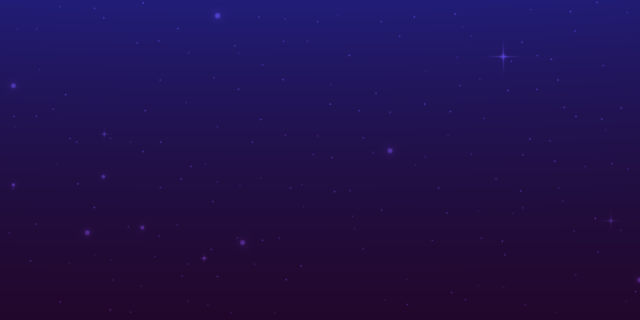
This background is drawn by a Shadertoy shader. Its source:

```glsl
#define SKY_LOW    vec3(0.132, 0.028, 0.172)
#define SKY_MID    vec3(0.130, 0.056, 0.246)
#define SKY_HIGH   vec3(0.130, 0.114, 0.470)
#define LIGHT_LOW  vec3(0.36, 0.14, 0.52)
#define LIGHT_HIGH vec3(0.33, 0.27, 0.86)
#define CELL_SIZE  0.077
#define STAR_SHARE 0.55
#define STAR_SIZE  0.0027
#define ORB_POWER  0.85
#define RAY_WIDTH  0.0026

// x, y, radius in units of canvas height
const vec3 ORBS[9] = vec3[9](
    vec3(0.680, 0.951, 0.0105), vec3(0.042, 0.732, 0.0090),
    vec3(1.219, 0.529, 0.0095), vec3(0.042, 0.422, 0.0065),
    vec3(0.323, 0.448, 0.0065), vec3(0.273, 0.273, 0.0095),
    vec3(0.445, 0.289, 0.0075), vec3(0.758, 0.242, 0.0095),
    vec3(1.999, 0.125, 0.0090));

// x, y, ray length, brightness
const vec4 SPARKLES[4] = vec4[4](
    vec4(1.573, 0.823, 0.062, 1.00), vec4(0.326, 0.581, 0.022, 0.55),
    vec4(1.909, 0.310, 0.042, 0.50), vec4(0.638, 0.193, 0.022, 0.75));

vec3 hash3(vec2 p) {
    vec3 q = fract(p.xyx * vec3(0.1031, 0.1030, 0.0973));
    q += dot(q, q.yxz + 33.33);
    return fract((q.xxy + q.yzz) * q.zyx);
}

float gauss(float d, float width) {
    return exp(-d * d / (width * width));
}

// Vertical gradient, slightly brighter left of the centre
vec3 skyColor(vec2 p) {
    float h = clamp(p.y - 0.03 * p.y * (p.x - 0.8) * (p.x - 0.8), 0.0, 1.0);
    return mix(mix(SKY_LOW, SKY_MID, h), mix(SKY_MID, SKY_HIGH, h), h);
}

// One faint star at most per cell, kept clear of the cell border
float smallStars(vec2 p) {
    vec2 cell = floor(p / CELL_SIZE);
    vec3 rnd = hash3(cell + 17.0);
    vec2 center = (cell + 0.1 + 0.8 * rnd.xy) * CELL_SIZE;
    float power = mix(0.25, 0.85, fract(rnd.z * 37.0));
    return step(rnd.z, STAR_SHARE) * power * gauss(length(p - center), STAR_SIZE);
}

// Nearly flat disc with a soft edge and a faint halo
float orb(vec2 d, float radius) {
    float r = length(d);
    float disc = 1.0 - smoothstep(0.4 * radius, 1.15 * radius, r);
    return ORB_POWER * (0.78 * disc + 0.22 * gauss(r, radius * 1.7));
}

// Crossed rays that taper away from a small core
float sparkle(vec2 d, float size) {
    vec2 a = abs(d);
    vec2 fade = max(1.0 - a / size, 0.0);
    fade *= sqrt(fade);
    float rays = fade.x * gauss(a.y, RAY_WIDTH) + fade.y * gauss(a.x, RAY_WIDTH);
    return 0.6 * rays + 0.6 * gauss(length(d), 0.004 + 0.07 * size);
}

void mainImage(out vec4 fragColor, in vec2 fragCoord) {
    vec2 p = fragCoord / iResolution.y;

    float light = smallStars(p);
    for (int i = 0; i < 9; i++)
        light += orb(p - ORBS[i].xy, ORBS[i].z);
    for (int i = 0; i < 4; i++)
        light += SPARKLES[i].w * sparkle(p - SPARKLES[i].xy, SPARKLES[i].z);

    vec3 lightColor = mix(LIGHT_LOW, LIGHT_HIGH, p.y);
    fragColor = vec4(mix(skyColor(p), lightColor, min(light, 1.0)), 1.0);
}
```
